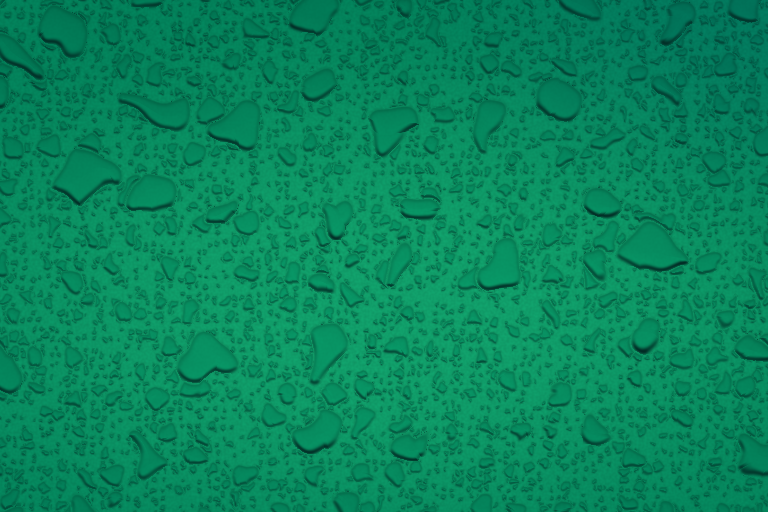
This texture is drawn by a WebGL 2 fragment shader. Its source:

```glsl
#version 300 es
precision highp float;
// Water drops beaded on a green painted panel, lit from above.
// Four scales of jittered, noise-bent round cones form one distance field;
// its gradient places dark lower rims, faint outlines and a soft lens glow.

uniform vec2 u_resolution;
out vec4 fragColor;

const float TAU = 6.2831853;

vec3 hash3(vec2 cell, float seed) {
    vec3 h = fract(vec3(cell.xyx + seed * 17.3) * vec3(0.1031, 0.1030, 0.0973));
    h += dot(h, h.yxz + 33.33);
    return fract((h.xxy + h.yzz) * h.zyx);
}

float cornerSlope(vec2 cell, vec2 offset, float seed) {
    float angle = TAU * hash3(cell, seed).x;
    return dot(vec2(cos(angle), sin(angle)), offset);
}

float gradientNoise(vec2 p, float seed) {
    vec2 i = floor(p), f = p - i;
    vec2 u = f * f * f * (f * (f * 6.0 - 15.0) + 10.0);
    vec2 e = vec2(1.0, 0.0);
    float low = mix(cornerSlope(i, f, seed), cornerSlope(i + e, f - e, seed), u.x);
    float high = mix(cornerSlope(i + e.yx, f - e.yx, seed), cornerSlope(i + 1.0, f - 1.0, seed), u.x);
    return mix(low, high, u.y);
}

float smoothMin(float a, float b, float k) {
    float h = max(k - abs(a - b), 0.0) / k;
    return min(a, b) - 0.25 * h * h * k;
}

// Capsule whose radius changes from one end to the other.
float roundCone(vec2 p, vec2 axis, float startRadius, float endRadius) {
    float h = clamp(dot(p, axis) / dot(axis, axis), 0.0, 1.0);
    return length(p - axis * h) - mix(startRadius, endRadius, h);
}

// One scale of drops: at most one drop per grid cell.
float dropLayer(vec2 p, float cellSize, float presence, float seed) {
    vec2 q = p / cellSize + seed * 7.7;
    q += 0.24 * vec2(gradientNoise(q * 2.1, seed + 1.0), gradientNoise(q * 2.1, seed + 2.0));
    vec2 home = floor(q);
    float d = 1.0;
    for (int y = -1; y <= 1; y++) {
        for (int x = -1; x <= 1; x++) {
            vec2 cell = home + vec2(x, y);
            vec3 place = hash3(cell, seed + 3.0);
            vec3 form = hash3(cell, seed + 4.0);
            if (place.z > presence) continue;
            vec2 center = cell + 0.2 + 0.6 * place.xy;
            float angle = TAU * form.x;
            float reach = 0.04 + 0.46 * form.y * form.y * form.y;
            float radius = mix(0.13, 0.29, form.z);
            float tail = radius * mix(0.95, 0.4, form.y);
            d = smoothMin(d, roundCone(q - center, reach * vec2(cos(angle), sin(angle)), radius, tail), 0.07);
        }
    }
    return d * cellSize;
}

// All scales: x is the distance, y the scale of the nearest drop.
// Smaller drops keep a dry gap around larger ones.
vec2 dropField(vec2 p) {
    float cellSize = 0.165;
    vec2 field = vec2(dropLayer(p, cellSize, 0.68, 1.0), cellSize);
    for (int i = 1; i < 4; i++) {
        cellSize *= 0.47;
        float gap = 0.003 + 0.04 * cellSize;
        float d = max(dropLayer(p, cellSize, 0.72, float(i) + 1.0), gap - field.x);
        if (d < field.x) field = vec2(d, cellSize);
    }
    return field;
}

// Green paint, brightest a little below the middle, bluer at the top right.
vec3 panelColor(vec2 p, vec2 uv) {
    vec2 fromGlow = (uv - vec2(0.5, 0.4)) * vec2(0.85, 1.15);
    float falloff = smoothstep(0.1, 0.75, length(fromGlow) + 0.04 * gradientNoise(p * 3.0, 11.0));
    vec3 color = mix(vec3(0.065, 0.622, 0.415), vec3(0.008, 0.505, 0.352), falloff);
    float corner = smoothstep(0.55, 0.0, distance(uv, vec2(1.0)));
    return color + corner * vec3(0.0, -0.03, 0.015);
}

void main() {
    vec2 p = gl_FragCoord.xy / u_resolution.y;
    vec2 uv = gl_FragCoord.xy / u_resolution;
    float pixel = 1.0 / u_resolution.y;

    // Distance, outward direction and scale of the nearest drop
    vec2 field = dropField(p);
    float stepSize = 0.0014;
    vec2 slope = vec2(dropField(p + vec2(stepSize, 0.0)).x, dropField(p + vec2(0.0, stepSize)).x) - field.x;
    slope /= stepSize;
    float steepness = length(slope);
    float d = field.x / clamp(steepness, 0.7, 1.5);
    float facing = dot(slope / max(steepness, 0.001), normalize(vec2(-0.22, -1.0)));
    float bigness = smoothstep(0.015, 0.15, field.y);
    float inside = smoothstep(0.8 * pixel, -0.8 * pixel, d);

    // Grainy paint
    vec3 color = panelColor(p, uv);
    float grain = gradientNoise(p * 190.0, 21.0) + 0.5 * gradientNoise(p * 95.0, 22.0);
    color *= 1.0 + 0.065 * grain * (1.0 - 0.65 * inside);

    // Drop body, shaded at the top and glowing towards the bottom
    float edgeGlow = exp(min(d, 0.0) / mix(0.004, 0.014, bigness));
    vec3 body = color * vec3(0.5, 0.935, 0.945) * (1.0 + 0.07 * facing * edgeGlow);
    color = mix(color, body, inside);

    // Dark lower rim and faint outline
    float rimWidth = mix(0.0024, 0.0046, bigness);
    float band = (d + 0.25 * rimWidth) / rimWidth;
    float ring = exp(-band * band);
    float variation = 0.9 + 0.5 * gradientNoise(p * 9.0, 31.0);
    float rim = ring * smoothstep(0.05, 0.95, facing) * mix(0.4, 0.92, bigness) * variation;
    color *= 1.0 - 0.11 * ring;
    color = mix(color, vec3(0.008, 0.17, 0.145), clamp(rim, 0.0, 1.0));

    fragColor = vec4(clamp(color, 0.0, 1.0), 1.0);
}
```
